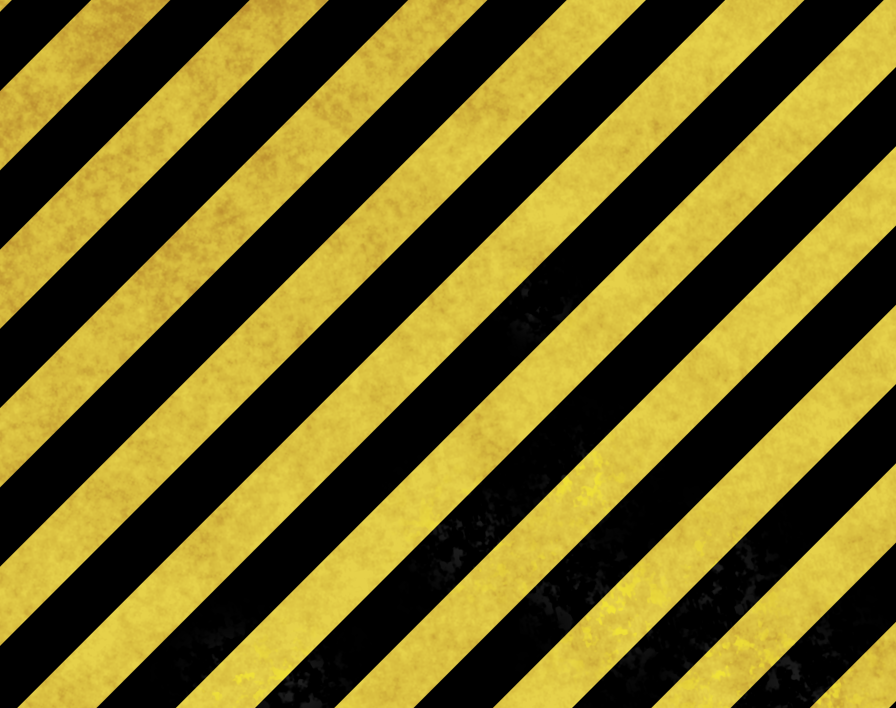
Give the GLSL for this pattern, as a WebGL 2 fragment shader.

```glsl
#version 300 es
precision highp float;
// Worn hazard stripes: equal yellow and black bands rising at 45 degrees.
// The bands come from a repeated diagonal coordinate; layered value noise
// mottles the paint, and scattered patches add bright flecks and grey scuffs.
uniform vec2 u_resolution;
out vec4 fragColor;

// Lengths are fractions of the canvas height.
const float PERIOD = 0.2239;
const float FIRST_EDGE = 0.1287;

const vec3 OCHRE   = vec3(0.74, 0.57, 0.18);
const vec3 MUSTARD = vec3(0.84, 0.73, 0.24);
const vec3 LEMON   = vec3(0.90, 0.82, 0.29);
const vec3 FLECK   = vec3(0.95, 0.90, 0.20);
const vec3 SCUFF   = vec3(0.15);

// Worn patches: centre x, centre y, radius.
const int PATCHES = 10;
const vec3 WEAR[PATCHES] = vec3[PATCHES](
  vec3(0.82, 0.32, 0.06), vec3(0.87, 0.13, 0.08),
  vec3(1.03, 0.06, 0.08), vec3(0.33, 0.04, 0.06),
  vec3(1.02, 0.18, 0.07), vec3(0.66, 0.24, 0.07),
  vec3(0.42, 0.03, 0.06), vec3(1.14, 0.04, 0.08),
  vec3(0.76, 0.57, 0.04), vec3(0.80, 0.18, 0.06));

float hash(vec2 p) {
  return fract(sin(dot(p, vec2(127.1, 311.7))) * 43758.5453);
}

float valueNoise(vec2 p) {
  vec2 cell = floor(p), f = fract(p);
  f = f * f * (3.0 - 2.0 * f);
  float low  = mix(hash(cell), hash(cell + vec2(1.0, 0.0)), f.x);
  float high = mix(hash(cell + vec2(0.0, 1.0)), hash(cell + 1.0), f.x);
  return mix(low, high, f.y);
}

// Three octaves, normalised to 0..1.
float fbm(vec2 p, float gain) {
  float sum = 0.0, total = 0.0, amp = 1.0;
  for (int i = 0; i < 3; i++) {
    sum += amp * valueNoise(p);
    total += amp;
    amp *= gain;
    p = mat2(1.6, 1.2, -1.2, 1.6) * p + 17.3;
  }
  return sum / total;
}

// Yellow coverage for diagonal coordinate s, with edge softness w.
float stripe(float s, float w) {
  float fromCentre = abs(fract((s - FIRST_EDGE) / PERIOD) - 0.5 + 0.25);
  fromCentre = min(fromCentre, 1.0 - fromCentre);
  return smoothstep(-w, w, (0.25 - fromCentre) * PERIOD);
}

// Soft mask of all worn patches.
float wearMask(vec2 p) {
  float mask = 0.0;
  for (int i = 0; i < PATCHES; i++) {
    vec2 d = (p - WEAR[i].xy) / WEAR[i].z;
    mask = max(mask, exp(-dot(d, d)));
  }
  return mask;
}

// Aged yellow: tone runs from ochre through mustard to lemon.
vec3 paint(float tone) {
  vec3 c = mix(OCHRE, MUSTARD, clamp(2.0 * tone, 0.0, 1.0));
  return mix(c, LEMON, clamp(2.0 * tone - 1.0, 0.0, 1.0));
}

void main() {
  vec2 p = gl_FragCoord.xy / u_resolution.y;
  float diagonal = p.x + 1.0 - p.y;

  // Fine grain, broad blotches, and darker ageing toward two corners
  float grain = fbm(p * 80.0, 0.8) - 0.5;
  float blotch = fbm(p * 13.0 + 5.0, 0.6) - 0.5;
  float ageing = smoothstep(-0.3, 0.9, p.y - p.x)
               + 0.6 * smoothstep(0.85, 1.3, p.x - p.y);
  float tone = 0.74 - 0.42 * ageing + 0.95 * grain + 0.6 * blotch;

  // Wear breaks up into specks inside each patch
  float mask = wearMask(p);
  float specks = fbm(p * 65.0 + 31.0, 0.7);
  float worn = mask * smoothstep(0.5, 0.72, specks);

  vec3 yellow = mix(paint(tone), FLECK, 0.9 * worn);
  vec3 black = SCUFF * worn * 0.8;
  float coverage = stripe(diagonal, 1.0 / u_resolution.y);
  fragColor = vec4(mix(black, yellow, coverage), 1.0);
}
```
